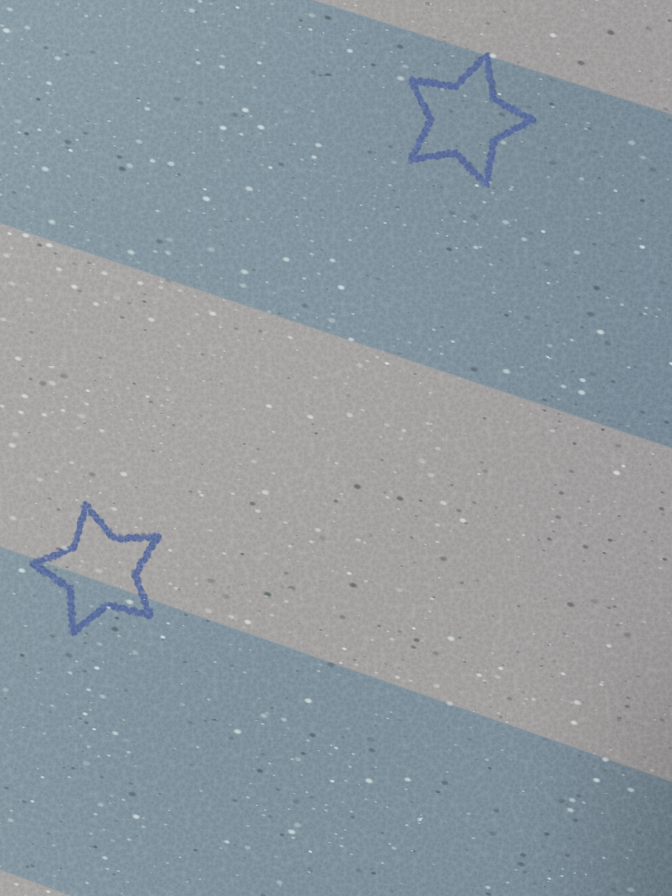
Write a WebGL 2 fragment shader that draws this pattern.

```glsl
#version 300 es
precision highp float;

uniform vec2 u_resolution;
out vec4 outColor;

// Lengths are in canvas widths
const float PI = 3.14159265;
const vec3 BLUE_LIGHT = vec3(0.565, 0.640, 0.675);
const vec3 BLUE_DARK = vec3(0.475, 0.545, 0.595);
const vec3 GREY_LIGHT = vec3(0.685, 0.685, 0.675);
const vec3 GREY_DARK = vec3(0.625, 0.617, 0.617);
const vec3 INK = vec3(0.345, 0.420, 0.620);
const vec3 GLINT = vec3(0.86, 0.89, 0.89);
const vec3 SPECK = vec3(0.33, 0.36, 0.38);

const float STRIPE_TOP = 1.482;
const float STRIPE_SLOPE = 0.319;
const float STRIPE_WIDTH = 0.481;
const float STRIPE_FAN = 0.0155;
const float EDGE_SOFTNESS = 0.002;

const int STAR_COUNT = 2;
const vec2 STAR_START = vec2(0.693, 1.155);
const vec2 STAR_STEP = vec2(-0.544, -0.671);
const float STAR_TURN = 0.53;
const float STAR_RADIUS = 0.100;
const float STAR_INNER = 0.052;
const float STAR_LINE = 0.0050;

const float FLECK_TILT = 0.27;
const vec2 FLECK_CELLS = vec2(34.0, 56.0);
const float GRAIN_CELLS = 125.0;
const float GRAIN_AMOUNT = 0.055;

vec2 hash2(vec2 p) {
    vec3 q = fract(vec3(p.xyx) * vec3(0.1031, 0.1030, 0.0973));
    q += dot(q, q.yzx + 33.33);
    return fract((q.xx + q.yz) * q.zy);
}

mat2 rotation(float a) {
    return mat2(cos(a), -sin(a), sin(a), cos(a));
}

// Distance to the nearest jittered cell point
float cellular(vec2 p) {
    vec2 cell = floor(p);
    float nearest = 2.0;
    for (int y = -1; y <= 1; y++)
        for (int x = -1; x <= 1; x++) {
            vec2 c = cell + vec2(x, y);
            nearest = min(nearest, length(c + hash2(c + 200.0) - p));
        }
    return nearest;
}

// One optional soft dot per cell, of random size and strength
float flecks(vec2 p, float density, float seed) {
    vec2 cell = floor(p);
    vec2 pick = hash2(cell + seed);
    vec2 centre = 0.3 + 0.4 * hash2(cell + seed + 57.0);
    float radius = mix(0.13, 0.29, pick.y);
    float dotMask = 1.0 - smoothstep(0.25 * radius, radius, length(fract(p) - centre));
    return dotMask * step(pick.x, density) * mix(0.35, 1.0, fract(pick.y * 7.3));
}

// Distance to the outline of a five-pointed star
float starOutline(vec2 p) {
    float sector = PI / 5.0;
    float a = abs(mod(atan(p.y, p.x) + sector, 2.0 * sector) - sector);
    vec2 q = length(p) * vec2(cos(a), sin(a));
    vec2 tip = vec2(STAR_RADIUS, 0.0);
    vec2 side = STAR_INNER * vec2(cos(sector), sin(sector)) - tip;
    float t = clamp(dot(q - tip, side) / dot(side, side), 0.0, 1.0);
    return length(q - tip - side * t);
}

void main() {
    vec2 p = gl_FragCoord.xy / u_resolution.x;
    float soft = max(EDGE_SOFTNESS, 0.8 / u_resolution.x);
    float grain = cellular(p * GRAIN_CELLS) - 0.45;
    float fine = cellular(p * GRAIN_CELLS * 1.9 + 31.0) - 0.45;

    // Slightly fanned diagonal stripes under uneven light
    float width = STRIPE_WIDTH + STRIPE_FAN * p.x;
    float band = (STRIPE_TOP - p.y - STRIPE_SLOPE * p.x) / width;
    float edge = (0.5 - abs(mod(band + 0.5, 2.0) - 1.0)) * width + 0.002 * grain;
    float drift = 0.06 * sin(p.x * 5.0 + p.y * 3.0) + 0.04 * sin(p.y * 9.0 - p.x * 4.0);
    float shade = clamp(0.33 + 0.62 * p.x - 0.15 * (p.y - 0.67) + drift, 0.0, 1.0);
    vec3 color = mix(mix(GREY_LIGHT, GREY_DARK, shade),
                     mix(BLUE_LIGHT, BLUE_DARK, shade), smoothstep(-soft, soft, edge));
    color *= 1.0 - 0.14 * smoothstep(0.75, 1.05, p.x) * smoothstep(0.6, 0.0, p.y);

    // Printed stars with a ragged line
    float outline = 1.0;
    for (int i = 0; i < STAR_COUNT; i++) {
        vec2 local = p - STAR_START - float(i) * STAR_STEP;
        outline = min(outline, starOutline(rotation(float(i) * STAR_TURN) * local));
    }
    float line = 1.0 - smoothstep(-soft, soft, outline - STAR_LINE + 0.004 * grain);
    color = mix(color, INK, line * (0.86 - 0.3 * fine));

    // Paper grain, then glitter and dark specks in loose clusters
    color += GRAIN_AMOUNT * (grain + 0.7 * fine);
    vec2 f = rotation(-FLECK_TILT) * p + 8.0;
    float cluster = 0.5 + 0.25 * sin(f.x * 17.0 + 3.0 * sin(f.y * 7.0)) + 0.25 * sin(f.y * 29.0);
    float glintDensity = mix(0.20, 0.05, shade) * (0.5 + cluster);
    float speckDensity = mix(0.015, 0.10, shade) * (0.5 + cluster);
    float glint = flecks(f * FLECK_CELLS, glintDensity, 11.0);
    glint = max(glint, 0.6 * flecks(f * FLECK_CELLS * 1.7, glintDensity, 91.0));
    float speck = flecks(f * FLECK_CELLS + 0.5, speckDensity, 143.0);
    speck = max(speck, 0.6 * flecks(f * FLECK_CELLS * 1.6, speckDensity, 211.0));
    color = mix(color, SPECK, 0.75 * speck);
    color = mix(color, GLINT, 0.85 * glint);

    outColor = vec4(color, 1.0);
}
```
